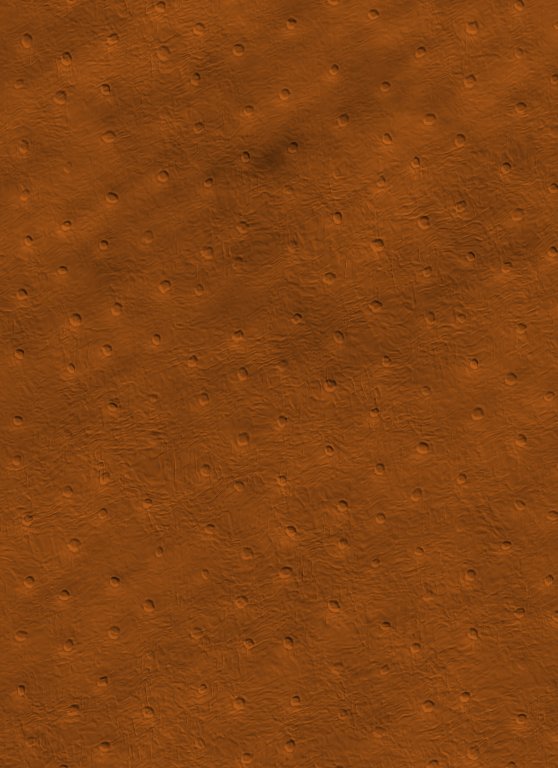
Give the GLSL for this texture, as a Shadertoy shader.

```glsl
// Tan ostrich leather: a staggered, jittered lattice of raised quill bumps
// over fine wrinkled grain. Everything is one height field, shaded by its
// slope toward a low light at the bottom left, plus broad soft mottling.

float hash(vec2 p) {
    return fract(sin(dot(p, vec2(127.1, 311.7))) * 43758.5453);
}

float noise(vec2 p) {
    vec2 i = floor(p), f = fract(p);
    f = f * f * (3.0 - 2.0 * f);
    return mix(mix(hash(i), hash(i + vec2(1, 0)), f.x),
               mix(hash(i + vec2(0, 1)), hash(i + vec2(1, 1)), f.x), f.y);
}

float fbm(vec2 p) {
    float sum = 0.0, amp = 0.5;
    for (int i = 0; i < 4; i++) {
        sum += amp * noise(p);
        p = mat2(1.6, 1.2, -1.2, 1.6) * p + 7.3;
        amp *= 0.5;
    }
    return sum;
}

vec2 rotate(vec2 p, float a) {
    float c = cos(a), s = sin(a);
    return vec2(c * p.x + s * p.y, c * p.y - s * p.x);
}

// Thin valley lines where the noise crosses its middle value
float crease(vec2 p, float width) {
    float d = abs(noise(p) - 0.5);
    return exp(-d * d / (width * width));
}

// Quill bumps: flat dome, rim groove, wide soft mound.
// Returns height in x and a soft glow below each bump in y.
vec2 quills(vec2 p) {
    const vec2 pitch = vec2(0.080, 0.098);
    float column = floor(p.x / pitch.x);
    vec2 result = vec2(0);
    for (int i = -1; i <= 1; i++) {
        float col = column + float(i);
        float stagger = 0.5 * mod(col, 2.0) + 0.12 * sin(col * 1.7);
        float row = floor(p.y / pitch.y - stagger);
        for (int j = -1; j <= 1; j++) {
            vec2 id = vec2(col, row + float(j));
            vec2 jitter = vec2(hash(id + 3.1), hash(id + 8.7)) - 0.5;
            vec2 center = (id + vec2(0.5, 0.5 + stagger) + 0.4 * jitter) * pitch;
            vec2 offset = p - center;
            vec2 q = rotate(offset, 6.28 * hash(id + 5.3));
            q *= vec2(1.0, 1.0 + 0.35 * hash(id + 1.9));
            q += 0.003 * (noise(p * 130.0 + id) - 0.5);
            float d = length(q) / mix(0.0085, 0.0118, hash(id + 2.2));
            float strength = mix(0.25, 1.0, sqrt(hash(id + 6.4)));
            float rim = (d - 1.0) * 3.6;
            result.x += strength * (0.55 * smoothstep(1.2, 0.55, d)
                      - 0.22 * exp(-rim * rim) + 0.5 * exp(-0.3 * d * d));
            vec2 g = (offset + vec2(0.006, 0.014)) / vec2(0.016, 0.012);
            result.y += strength * exp(-dot(g, g));
        }
    }
    return result;
}

// Fine pebbled grain with short creases, calmer where the hide is smooth
float wrinkles(vec2 p) {
    vec2 warp = vec2(fbm(p * 14.0), fbm(p * 14.0 + 31.0)) - 0.5;
    vec2 q = rotate(p + 0.05 * warp, 0.45);
    float rough = smoothstep(0.25, 0.6, fbm(p * 6.0 + 12.0) + 0.14 - 0.15 * p.y);
    float grain = 0.20 * noise(q * vec2(100, 170)) + 0.22 * noise(q * vec2(210, 290) + 4.0);
    float lines = 0.16 * crease(q * vec2(38, 80), 0.11) * noise(p * 22.0)
                + 0.16 * crease(rotate(q, 1.0) * vec2(42, 85) + 9.0, 0.11) * noise(p * 19.0 + 5.0);
    return grain * mix(0.6, 1.0, rough) - lines * mix(0.35, 1.2, rough);
}

float relief(vec2 p) {
    return quills(p).x + wrinkles(p);
}

void mainImage(out vec4 fragColor, in vec2 fragCoord) {
    vec2 p = fragCoord / iResolution.x;

    // Slope toward the light
    vec2 toLight = 0.0015 * normalize(vec2(-0.4, -0.9));
    float slope = relief(p - toLight) - relief(p + toLight);

    // Diagonal undulation in two sizes, stronger toward the top
    float upper = smoothstep(0.5, 1.2, p.y);
    float broad = (fbm(rotate(p, 0.5) * vec2(5, 10)) - 0.47) * mix(0.18, 0.36, upper);
    float dimples = (fbm(rotate(p, 0.55) * vec2(14, 28) + 17.0) - 0.47) * mix(0.20, 0.27, upper);

    // Soft dark smudge running up to the right
    vec2 s = rotate(p - vec2(0.47, 1.07), 0.6) / vec2(0.28, 0.05);
    float smudge = 0.28 * exp(-dot(s, s)) * smoothstep(0.25, 0.65, noise(p * 7.0 + 2.0));

    float shade = 1.0 + clamp(slope, -0.55, 0.26) + broad + dimples - smudge;
    shade += 0.11 * quills(p).y;
    vec3 tanHide = vec3(0.515, 0.262, 0.067);
    fragColor = vec4(tanHide * clamp(shade, 0.35, 1.4), 1.0);
}
```
